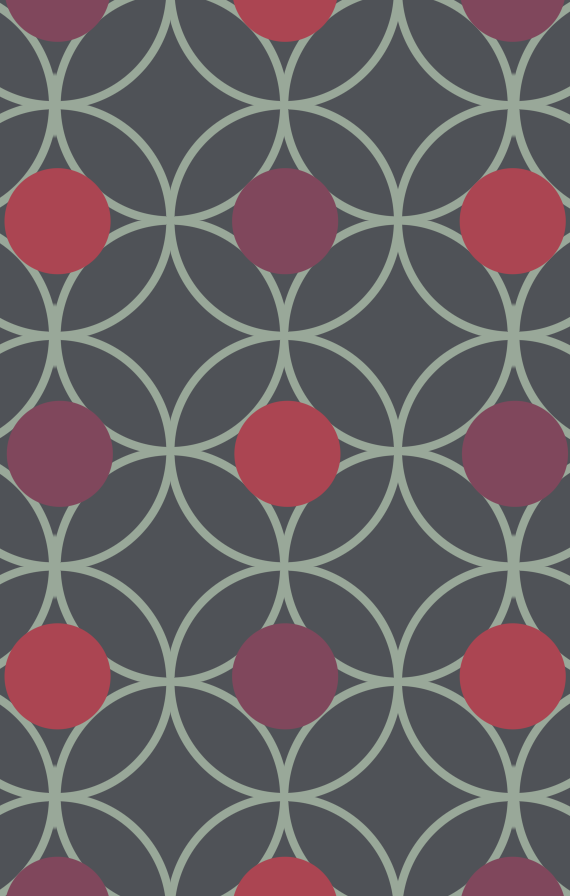
This pattern is drawn by a WebGL 1 fragment shader. Its source:

```glsl
precision highp float;
// Interlaced rings on a dark ground, with red and plum discs in alternate gaps.
// Two square lattices of tangent rings, offset by half a period, form the trellis;
// a checkerboard of discs lies on top, each row drifting slightly off the lattice.

uniform vec2 u_resolution;

// Lengths are fractions of the canvas height.
const vec2 RING_RADIUS = vec2(0.1270, 0.1287);   // half of one repeat
const vec2 CENTER_SHIFT = vec2(-0.0009, -0.0035);
const float LINE_WIDTH = 0.0092;
const float SEAM_WIDTH = 0.0040;                 // widened join beside the middle repeat
const float DISC_RADIUS = 0.0592;
const vec2 DISC_SHIFT = vec2(0.0010, 0.0013);
const float ROW_DRIFT = 0.0117;
const float MIDDLE_ROW_SLIP = 0.0026;

const vec3 GROUND = vec3(0.31, 0.32, 0.34);
const vec3 SAGE = vec3(0.60, 0.66, 0.60);
const vec3 RED = vec3(0.67, 0.27, 0.32);
const vec3 PLUM = vec3(0.50, 0.28, 0.36);

// Distance to the nearest unit ring on a lattice of spacing 2.
float ringLattice(vec2 q) {
  vec2 local = 2.0 * fract(0.5 * q + 0.5) - 1.0;
  return abs(length(local) - 1.0);
}

// Stretches the pattern across a narrow seam on both sides of the middle.
vec2 foldSeams(vec2 p) {
  float beyond = abs(p.x) - 2.0 * RING_RADIUS.x;
  p.x -= sign(p.x) * clamp(beyond, 0.0, SEAM_WIDTH);
  return p;
}

float trellis(vec2 p) {
  vec2 q = foldSeams(p) / RING_RADIUS;
  float d = min(ringLattice(q), ringLattice(q + 1.0));
  return d * 0.5 * (RING_RADIUS.x + RING_RADIUS.y) - 0.5 * LINE_WIDTH;
}

// Small misplacement of each disc row, fading away from the middle.
vec2 rowOffset(float row) {
  float d = row + 0.45;
  float slip = MIDDLE_ROW_SLIP * exp(-4.0 * row * row);
  return DISC_SHIFT + vec2(slip, -ROW_DRIFT * d * exp(-d * d));
}

float coverage(float d, float pixel) {
  return 1.0 - smoothstep(-0.7 * pixel, 0.7 * pixel, d);
}

void main() {
  float pixel = 1.0 / u_resolution.y;
  vec2 p = (gl_FragCoord.xy - 0.5 * u_resolution) * pixel - CENTER_SHIFT;

  // Ring trellis
  vec3 color = mix(GROUND, SAGE, coverage(trellis(p), pixel));

  // Discs in checkerboard colours
  vec2 period = 2.0 * RING_RADIUS;
  vec2 cell = floor(p / period + 0.5);
  vec2 discCenter = cell * period + rowOffset(cell.y);
  float parity = mod(cell.x + cell.y, 2.0);
  vec3 discColor = mix(RED, PLUM, step(0.5, parity));
  float disc = length(p - discCenter) - DISC_RADIUS;
  color = mix(color, discColor, coverage(disc, pixel));

  gl_FragColor = vec4(color, 1.0);
}
```
